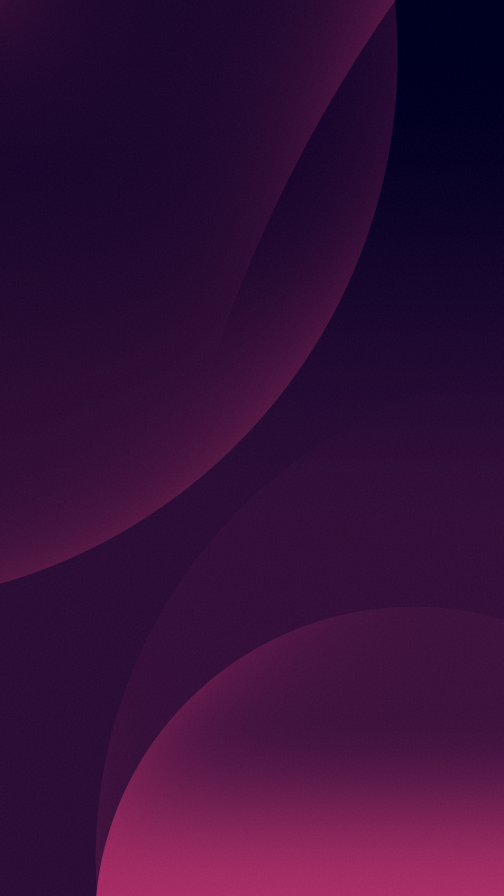
This background is drawn by a WebGL 2 fragment shader. Its source:

```glsl
#version 300 es
precision highp float;
// Dusky plum gradient with large overlapping translucent discs, glowing rims and fine grain.
uniform vec2 u_resolution;
out vec4 fragColor;

// Signed distance to a circle, negative inside
float circle(vec2 p, vec2 center, float radius) {
    return length(p - center) - radius;
}

// Antialiased coverage of a signed distance, one pixel wide
float cover(float d) {
    return clamp(0.5 - d * u_resolution.x, 0.0, 1.0);
}

// Smooth ramp that falls from 1 at low to 0 at high
float fall(float low, float high, float v) {
    return 1.0 - smoothstep(low, high, v);
}

vec2 hashGradient(vec2 cell) {
    vec3 h = fract(cell.xyx * vec3(0.1031, 0.1030, 0.0973));
    h += dot(h, h.yzx + 33.33);
    float angle = 6.2832 * fract((h.x + h.y) * h.z);
    return vec2(cos(angle), sin(angle));
}

float gradientNoise(vec2 p) {
    vec2 i = floor(p), f = fract(p);
    vec2 u = f * f * (3.0 - 2.0 * f);
    vec2 e = vec2(0.0, 1.0);
    float a = dot(hashGradient(i), f);
    float b = dot(hashGradient(i + e.yx), f - e.yx);
    float c = dot(hashGradient(i + e.xy), f - e.xy);
    float d = dot(hashGradient(i + e.yy), f - e.yy);
    return mix(mix(a, b, u.x), mix(c, d, u.x), u.y);
}

void main() {
    // Canvas width is one unit
    vec2 p = gl_FragCoord.xy / u_resolution.x;
    float top = u_resolution.y / u_resolution.x;
    vec3 rose = vec3(1.0, 0.27, 0.4);

    // Backdrop: plum rising into midnight blue
    vec3 color = mix(vec3(0.17, 0.05, 0.21), vec3(0.0, 0.0, 0.13), smoothstep(0.75, 1.7, p.y));

    // Faint wide disc, lower right
    float wide = circle(p, vec2(1.169, 0.076), 0.979);
    float wideGlow = 0.032 * fall(0.65, 1.1, p.y)
                   + 0.06 * exp(min(wide, 0.0) / 0.08) * fall(0.0, 0.6, p.y);
    color += cover(wide) * wideGlow * rose;

    // Large upper disc, split by a sweeping arc
    float upper = circle(p, vec2(-0.301, 1.667), 1.09);
    float arc = circle(p, vec2(3.051, 0.183), 2.771);
    float arcFade = smoothstep(1.0, 1.75, p.y);
    vec3 plum = mix(vec3(0.17, 0.05, 0.2), vec3(0.095, 0.025, 0.17), smoothstep(0.9, 1.5, p.y));
    vec3 lit = plum + rose * (0.15 * arcFade * exp(-max(arc, 0.0) / 0.12)
                            + 0.11 * exp(-length(p - vec2(0.0, top)) / 0.13));
    vec3 shade = mix(plum, vec3(0.07, 0.015, 0.16), arcFade);
    vec3 upperColor = mix(lit, shade, cover(arc));
    float upperRim = mix(0.08, 0.16, fall(0.9, 1.75, p.y));
    upperColor += rose * upperRim * exp(min(upper, 0.0) / 0.11);
    color = mix(color, upperColor, cover(upper));

    // Bright disc at the bottom, hottest along its base and left rim
    float bright = circle(p, vec2(0.822, -0.06), 0.634);
    vec3 brightColor = mix(vec3(0.24, 0.07, 0.24), vec3(0.66, 0.18, 0.4), fall(-0.02, 0.36, p.y));
    float brightRim = 0.42 * exp(min(bright, 0.0) / 0.1) * fall(0.2, 0.9, p.x);
    brightColor = mix(brightColor, vec3(0.63, 0.16, 0.38), brightRim);
    color = mix(color, brightColor, cover(bright));

    // Fine grain
    color += 0.016 * gradientNoise(p * 260.0);
    fragColor = vec4(clamp(color, 0.0, 1.0), 1.0);
}
```
